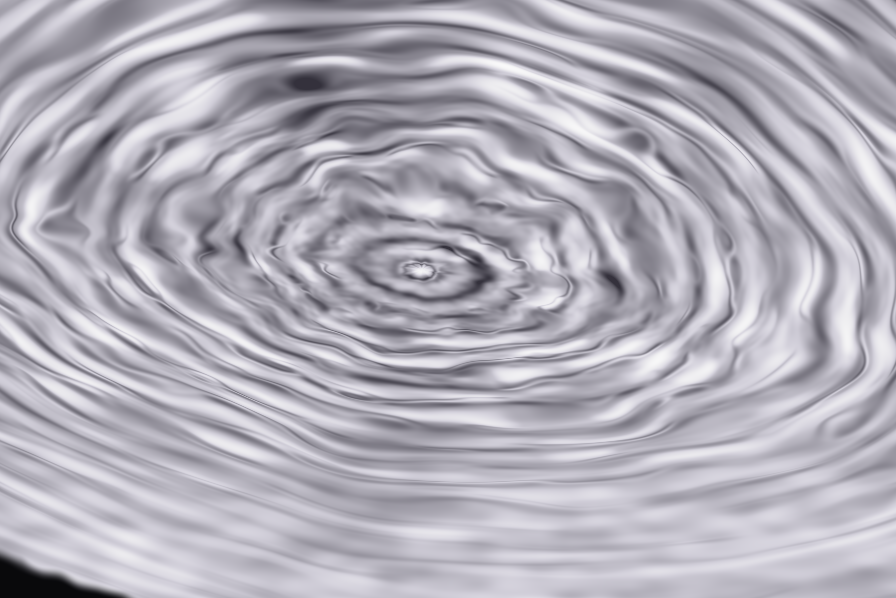
This texture is drawn by a WebGL 2 fragment shader. Its source:

```glsl
#version 300 es
precision highp float;

uniform vec2 u_resolution;
out vec4 outColor;

const float TAU = 6.2831853;
const vec2 CENTRE = vec2(0.706, 0.549);
const float TILT = 0.12;
const float RING_SPACING = 0.071;
const float SQUASH_FAR = 0.60;
const float SQUASH_NEAR = 0.44;
const float BASE_TONE = 0.70;
const float RING_CONTRAST = 0.085;
const float STREAK_CONTRAST = 0.54;
const float DARK_LINE = 0.27;
const float HIGHLIGHT = 0.22;
const vec3 GLASS_TINT = vec3(0.003, -0.007, 0.035);
const vec3 BACKDROP = vec3(0.035, 0.035, 0.045);

// Glints and dark lenses, then broad light: x, y, radius, strength
const int SPOT_COUNT = 12;
const vec4 GLINTS[SPOT_COUNT] = vec4[](
  vec4(0.975, 0.815, 0.05, 0.34), vec4(0.84, 0.873, 0.045, 0.26),
  vec4(0.71, 0.664, 0.04, 0.32), vec4(0.31, 0.855, 0.045, 0.22),
  vec4(0.06, 0.67, 0.03, 0.20), vec4(0.375, 0.58, 0.03, -0.32),
  vec4(1.03, 0.54, 0.028, -0.28), vec4(0.79, 0.545, 0.03, -0.20),
  vec4(0.33, 0.74, 0.03, 0.22), vec4(1.10, 0.39, 0.05, 0.18),
  vec4(0.52, 0.85, 0.06, -0.16), vec4(0.21, 0.09, 0.04, 0.14));
const vec4 AREAS[SPOT_COUNT] = vec4[](
  vec4(0.58, 0.88, 0.20, -0.13), vec4(1.14, 0.85, 0.13, -0.10),
  vec4(1.39, 0.95, 0.07, -0.14), vec4(0.12, 0.78, 0.16, -0.07),
  vec4(1.30, 0.33, 0.16, 0.10), vec4(1.38, 0.70, 0.15, 0.06),
  vec4(0.45, 0.66, 0.09, 0.05), vec4(0.66, 0.20, 0.12, -0.09),
  vec4(0.10, 0.46, 0.15, 0.05), vec4(0.95, 0.60, 0.07, 0.07),
  vec4(0.72, 0.42, 0.13, -0.07), vec4(0.05, 0.95, 0.10, 0.07));

float hash(vec2 p) {
  return fract(sin(dot(p, vec2(127.1, 311.7))) * 43758.5453);
}

// Value noise that repeats along x
float loopNoise(vec2 p, float period) {
  vec2 i = floor(p), f = fract(p);
  f = f * f * (3.0 - 2.0 * f);
  float x0 = mod(i.x, period), x1 = mod(i.x + 1.0, period);
  return mix(mix(hash(vec2(x0, i.y)), hash(vec2(x1, i.y)), f.x),
             mix(hash(vec2(x0, i.y + 1.0)), hash(vec2(x1, i.y + 1.0)), f.x), f.y);
}

float noise(vec2 p) {
  return loopNoise(p, 4096.0);
}

// Offset in the plane of the rings, undoing tilt and foreshortening
vec2 ringPlane(vec2 p) {
  vec2 d = p - CENTRE;
  float c = cos(TILT), s = sin(TILT);
  vec2 q = vec2(c * d.x - s * d.y, s * d.x + c * d.y);
  float far = smoothstep(-0.08, 0.12, q.y) * smoothstep(0.06, 0.2, length(d));
  q.y /= mix(SQUASH_NEAR, SQUASH_FAR, far);
  return q;
}

// Ellipse that straightens towards the lower left
float ringRadius(vec2 q) {
  float k = mix(2.0, 1.6, smoothstep(0.0, -0.2, q.x) * smoothstep(0.05, -0.15, q.y));
  return pow(pow(abs(q.x) + 1e-5, k) + pow(abs(q.y) + 1e-5, k), 1.0 / k);
}

float falloff(vec2 p, vec4 spot) {
  vec2 d = (p - spot.xy) / spot.z;
  return spot.w * exp(-dot(d, d));
}

float illumination(vec2 p, float ridge) {
  float sum = 0.08 * smoothstep(0.3, 0.1, p.y);
  for (int i = 0; i < SPOT_COUNT; i++) {
    float facing = GLINTS[i].w > 0.0 ? ridge : 1.0 - ridge;
    sum += falloff(p, GLINTS[i]) * (0.5 + 0.7 * facing) + falloff(p, AREAS[i]);
  }
  return sum;
}

void main() {
  vec2 p = gl_FragCoord.xy / u_resolution.y;
  vec2 q = ringPlane(p);
  float radius = ringRadius(q), turn = atan(q.y, q.x) / TAU + 0.5;
  float focus = smoothstep(0.06, 0.38, p.y);
  float sharp = focus * (1.0 - 0.7 * smoothstep(0.7, 1.0, p.y));

  // Ripples: calm at the core, kinked where they cross the left seam
  float seam = exp(-pow(q.y / 0.045, 2.0)) * smoothstep(-0.2, -0.32, q.x);
  float warp = 0.6 * (noise(p * 5.0) - 0.5) + 0.7 * (loopNoise(vec2(turn * 26.0, radius * 14.0), 26.0) - 0.5);
  float phase = radius / RING_SPACING + warp * mix(0.25, 1.0, smoothstep(0.08, 0.35, radius));
  phase += 0.5 * seam * (noise(p * vec2(20.0, 28.0)) - 0.5);
  float ridge = 0.5 + 0.5 * cos(TAU * phase);

  // Refraction streaks along the rings, unwound to plain noise at the core
  float core = smoothstep(0.2, 0.08, radius);
  float broad = mix(loopNoise(vec2(turn * 31.0, phase * 1.4), 31.0), noise(q * 12.0 + 5.0), core);
  float medium = mix(loopNoise(vec2(turn * 45.0, phase * 2.8 + 31.0), 45.0), noise(q * 26.0 + 9.0), core);
  float fine = mix(loopNoise(vec2(turn * 70.0, phase * 6.0 + 83.0), 70.0), noise(q * 55.0 + 2.0), core);
  float streak = 0.38 * broad + 0.38 * medium + 0.24 * mix(0.5, fine, sharp) - 0.5;

  float detail = mix(0.3, 1.0, focus);
  float tone = BASE_TONE + detail * (RING_CONTRAST * (2.0 * ridge - 1.0) + STREAK_CONTRAST * streak);
  tone -= DARK_LINE * detail * pow(1.0 - ridge, 4.0) * smoothstep(0.35, 0.85, medium);
  tone += HIGHLIGHT * detail * pow(ridge, 2.0) * smoothstep(0.5, 0.85, broad);

  // Thin contours with a bright lip inside the sharp band
  float offset = fract(phase + 0.5 * medium) - 0.55;
  float contour = exp(-pow(offset * 13.0, 2.0)) - 0.6 * exp(-pow((offset - 0.16) * 13.0, 2.0));
  tone -= 0.2 * sharp * contour * smoothstep(0.35, 0.7, broad);

  // Innermost oval: broken outline, crumpled kernel
  float outline = exp(-pow((radius - 0.112 - 0.03 * (medium - 0.5)) / 0.012, 2.0));
  tone -= 0.32 * outline * smoothstep(0.1, 0.8, broad);
  tone += 0.7 * exp(-dot(q, q) / 0.0016) * (noise(p * vec2(70.0, 90.0)) - 0.4);

  // Blurred near field: shallow streaks
  float haze = 0.6 * noise(vec2(p.x * 7.0, (p.y + 0.05 * p.x) * 36.0))
             + 0.4 * noise(p * vec2(20.0, 45.0)) - 0.5;
  tone += 0.26 * haze * smoothstep(0.38, 0.12, p.y);
  tone += illumination(p, ridge);

  // Soft shoulder keeps highlights below clipping
  tone = tone > 0.8 ? 0.8 + 0.2 * (1.0 - exp(-(tone - 0.8) * 4.0)) : tone;
  vec3 color = max(vec3(tone), 0.2) + GLASS_TINT * smoothstep(1.0, 0.8, tone);

  // Dark corner beyond the rim
  float rim = p.y - 0.066 + 0.33 * p.x + 0.015 * (noise(p * 30.0) - 0.5);
  color = mix(BACKDROP, color, smoothstep(-0.012, 0.016, rim));
  outColor = vec4(clamp(color, 0.0, 1.0), 1.0);
}
```
